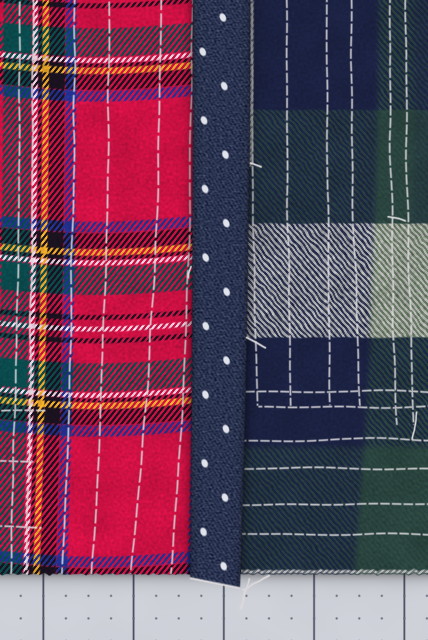
Write a Shadertoy shader that draws this texture.

```glsl
// Quilted patchwork: red tartan, dotted denim strip and dark flannel on a ruled cutting mat.
#define RED vec3(.80, .065, .26)
#define TEAL vec3(.04, .29, .30)
#define INK vec3(.10, .07, .12)
#define NAVY vec3(.105, .13, .255)
#define FOREST vec3(.17, .28, .24)
#define THREAD vec3(.86, .85, .86)
#define MAT vec3(.81, .82, .85)
#define SETT_REPEAT 4.02
#define TWILL_PITCH .068
#define THREAD_WIDTH .011
#define HEM 6.89
#define HEIGHT 7.68

float pixel; // size of one pixel in scene units

vec2 hash2(vec2 p) {
    p = vec2(dot(p, vec2(127.1, 311.7)), dot(p, vec2(269.5, 183.3)));
    return 2. * fract(sin(p) * 43758.5) - 1.;
}

float gradientNoise(vec2 p) {
    vec2 i = floor(p), f = fract(p), u = f * f * (3. - 2. * f), e = vec2(0, 1);
    return mix(mix(dot(hash2(i), f), dot(hash2(i + e.yx), f - e.yx), u.x),
               mix(dot(hash2(i + e), f - e), dot(hash2(i + 1.), f - 1.), u.x), u.y);
}

float fill(float d) { return smoothstep(pixel, -pixel, d); }

float band(float x, float a, float b) {
    return smoothstep(a - .015, a + .015, x) * smoothstep(b + .015, b - .015, x);
}

float twill(float t) { return smoothstep(-.6, .6, sin(6.2832 * t / TWILL_PITCH)); }

float segment(vec2 p, vec2 a, vec2 b) {
    vec2 q = p - a, s = b - a;
    return length(q - s * clamp(dot(q, s) / dot(s, s), 0., 1.));
}

// Running stitch: across is the offset from the seam, along the way down it
float stitch(float across, float along, float pitch) {
    float gap = (abs(fract(along / pitch) - .5) - .41) * pitch;
    return fill(abs(across) - THREAD_WIDTH) * fill(gap);
}

// Mirrored stripe order, shared by the warp and the weft
vec3 tartanSett(float t) {
    float d = abs(mod(t + SETT_REPEAT * .5, SETT_REPEAT) - SETT_REPEAT * .5);
    vec3 c = mix(RED, TEAL, band(d, .41, .75));
    c = mix(c, INK, max(band(d, .11, .17), band(d, .83, 1.15)));
    c = mix(c, vec3(.92, .82, .88), max(band(d, -.1, .03), band(d, .765, .825)));
    c = mix(c, vec3(.92, .66, .16), band(d, .88, .96));
    return mix(c, vec3(.13, .19, .56), band(d, 1.16, 1.29));
}

vec3 tartan(vec2 p) {
    float warp = p.x + .0024 * p.y * p.y + .37;
    float weft = p.y - 3.88 - .07 * sin(1.35 * p.x);
    return mix(tartanSett(warp), tartanSett(weft), twill(p.x + p.y * .8));
}

vec3 flannel(vec2 p) {
    float edge = p.x + .006 * p.y * p.y;
    float green = smoothstep(4.48, 4.6, edge);
    vec3 warp = mix(NAVY, FOREST, green * (1. - .45 * smoothstep(4.9, 5.05, edge) * step(p.y, 2.7)));
    float y = p.y + .02 * gradientNoise(p * 4.);
    float leafy = band(y, 1.32, 2.7) + smoothstep(5.3, 5.42, y);
    vec3 weft = mix(NAVY, FOREST, leafy * .8);
    float pale = band(y, 2.68, 4.05);
    weft = mix(weft, vec3(.73, .73, .72), pale);
    warp = mix(warp, vec3(.42, .48, .37), pale * green * .7);
    float over = twill(p.x - p.y * .85 + .035 * gradientNoise(p * 9.));
    return mix(warp, weft, mix(over, .5, .25) + .3 * pale * gradientNoise(p * vec2(24, 16)));
}

vec3 denim(vec2 p) {
    vec3 c = vec3(.165, .20, .31) + .17 * gradientNoise(p * vec2(30, 42));
    c += .025 * sin(6.2832 * (p.x - p.y * .6) / .045);
    // Staggered woven dots
    float row = floor((p.y - .21) / .4115 + .5);
    float sway = .05 * sin(.42 * p.y);
    vec2 q = p - vec2(2.67 - .25 * mod(row, 2.) + sway, .21 + .4115 * row);
    q.x -= q.y * .2;
    return mix(c, vec3(.88, .89, .92), fill((length(q / vec2(.038, .05)) - 1.) * .04));
}

vec3 cuttingMat(vec2 p) {
    vec3 c = MAT + .015 * gradientNoise(p * 2.);
    float rule = abs(fract((p.x - .52) / 1.083 + .5) - .5) * 1.083;
    c = mix(c, vec3(.27, .29, .36), fill(rule - .01));
    vec2 cell = (fract((p - vec2(.52, 7.15)) / .2708 + .5) - .5) * .2708;
    c = mix(c, vec3(.4, .41, .46), fill(length(cell) - .012));
    return c * (1. - .35 * exp(-max(p.y - HEM, 0.) * 14.));
}

float seams(vec2 p) {
    // Upright seams: start x, bend, lower end
    const vec3 upright[12] = vec3[12](
        vec3(.24, -.0025, HEM), vec3(.40, -.0018, HEM), vec3(.90, -.0031, HEM),
        vec3(1.31, -.0043, HEM), vec3(1.93, -.0076, HEM), vec3(2.31, -.0054, HEM),
        vec3(3.02, .003, 4.87), vec3(3.44, .002, 4.87), vec3(3.93, .0015, 4.87),
        vec3(4.21, .005, 4.87), vec3(4.68, .003, 5.1), vec3(4.87, .004, 5.1));
    float s = 0.;
    for (int i = 0; i < 12; i++) {
        vec3 u = upright[i];
        float x = u.x + u.y * p.y * p.y + .035 * gradientNoise(vec2(float(i) * 7.3, p.y * 1.4));
        s = max(s, stitch(p.x - x, p.y + float(i) * .07, i < 6 ? .21 : .15) * fill(p.y - u.z));
    }
    // Level seams: y, left end, right end
    const vec3 level[9] = vec3[9](
        vec3(4.93, 0, .55), vec3(5.53, 0, .4), vec3(6.33, 0, .5),
        vec3(4.70, 2.9, 5.2), vec3(4.88, 3.1, 5.2), vec3(5.28, 2.9, 5.2),
        vec3(5.62, 2.9, 5.2), vec3(6.05, 2.9, 5.2), vec3(6.41, 2.9, 5.2));
    for (int i = 0; i < 9; i++) {
        vec3 l = level[i];
        float y = l.x + .05 * gradientNoise(vec2(p.x * 1.2, float(i) * 5.7));
        s = max(s, stitch(p.y - y, p.x + float(i) * .05, .14) * fill(max(l.y - p.x, p.x - l.z)));
    }
    return s;
}

float looseThreads(vec2 p) {
    const vec4 tail[7] = vec4[7](
        vec4(2.97, 4.06, 3.18, 4.17), vec4(3., 1.95, 3.13, 2.), vec4(4.66, 2.6, 4.86, 2.65),
        vec4(5., 4.95, 4.95, 5.27), vec4(2.88, 7.3, 2.99, 6.95), vec4(2.92, 7.08, 3.22, 6.9),
        vec4(2.25, 3.32, 2.29, 3.2));
    p += .03 * gradientNoise(p * 7.);
    float d = 1.;
    for (int i = 0; i < 7; i++) d = min(d, segment(p, tail[i].xy, tail[i].zw));
    return fill(d - THREAD_WIDTH);
}

void mainImage(out vec4 fragColor, in vec2 fragCoord) {
    pixel = HEIGHT / iResolution.y;
    vec2 p = vec2(fragCoord.x, iResolution.y - fragCoord.y) * pixel; // y runs down
    float bend = p.y * p.y;
    float left = 2.315 - .0007 * bend, right = 3. - .0024 * bend;
    // Two flannels with stitching and a nap
    vec3 cloth = p.x < 2.6 ? tartan(p) : flannel(p);
    cloth *= 1. + .2 * gradientNoise(p * 28.) + .12 * gradientNoise(p * 3.);
    cloth = mix(cloth, THREAD, seams(p) * .85);
    float fray = .04 * gradientNoise(vec2(p.x * 16., 3.));
    float selvedge = band(p.y + fray, 6.84, 6.88) * step(right, p.x);
    selvedge = max(selvedge, band(p.x - right, .0, .045) * step(p.y, 2.) * .8);
    cloth = mix(cloth, THREAD * .85, selvedge * (.5 + .5 * twill(p.x + p.y)));
    // Strip laid over both, with its soft shadow
    float side = max(left - p.x, p.x - right);
    float shade = exp(-max(side, 0.) * 18.);
    cloth *= 1. - .4 * shade;
    vec3 color = mix(cuttingMat(p), cloth, fill(p.y - HEM + fray));
    float foot = p.y - 6.95 - (p.x - 2.28) * .2;
    vec3 strip = denim(p) * (1. - .3 * exp(min(side, 0.) * 30.));
    strip = mix(strip, THREAD, band(foot, -.025, .02));
    color = mix(color, strip, fill(max(side, foot)));
    color = mix(color, THREAD, looseThreads(p));
    fragColor = vec4(clamp(color, 0., 1.), 1.);
}
```
